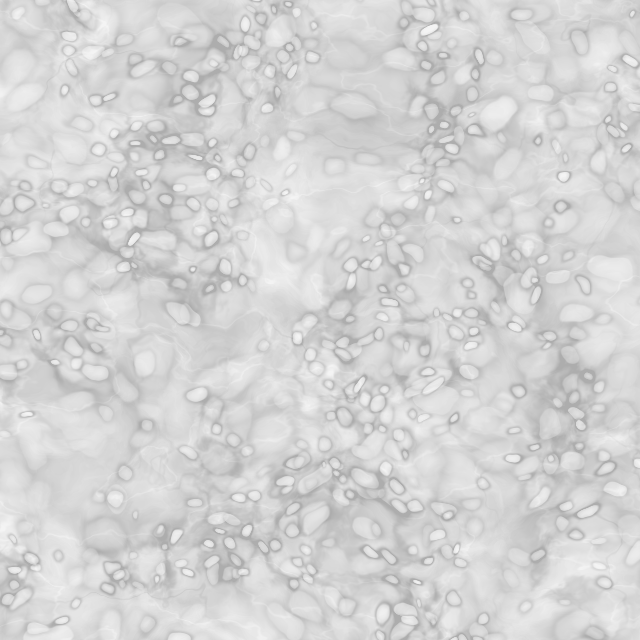
A Shadertoy shader for this texture:

```glsl
// Pale grey mineral surface: layered translucent pebbles, dark-rimmed cells and faint veins.

vec4 hash4(vec2 p) {
    vec4 q = fract(p.xyxy * vec4(0.1031, 0.1030, 0.0973, 0.1099));
    q += dot(q, q.wzxy + 33.33);
    return fract((q.xxyz + q.yzzw) * q.zywx);
}

float noise(vec2 p) {
    vec2 i = floor(p), f = fract(p);
    f = f * f * (3.0 - 2.0 * f);
    return mix(mix(hash4(i).x, hash4(i + vec2(1, 0)).x, f.x),
               mix(hash4(i + vec2(0, 1)).x, hash4(i + 1.0).x, f.x), f.y);
}

float fbm(vec2 p) {
    float sum = 0.0, gain = 0.5;
    for (int i = 0; i < 5; i++) {
        sum += gain * noise(p);
        p = mat2(1.6, 1.2, -1.2, 1.6) * p + 7.3;
        gain *= 0.5;
    }
    return sum / 0.97;
}

// Soft band that peaks where the value is zero
float ridge(float value, float width) {
    return 1.0 - smoothstep(0.0, width, abs(value));
}

// Flat painterly steps with smoothed edges
float terrace(float value, float steps) {
    float s = value * steps;
    return (floor(s) + smoothstep(0.3, 0.7, fract(s))) / steps;
}

// Paints one layer of scattered rounded pebbles over a tone
float pebbles(float tone, vec2 p, float scale, float density, float clustering,
              vec2 shades, float opacity, float rim) {
    vec2 q = p * scale;
    float pixel = scale / iResolution.y;
    for (int y = -1; y <= 1; y++)
    for (int x = -1; x <= 1; x++) {
        vec2 cell = floor(q) + vec2(x, y);
        vec4 shape = hash4(cell + scale * 3.7);
        vec4 look = hash4(cell + scale * 5.3 + 91.0);
        float crowd = 2.0 * smoothstep(0.3, 0.8, noise(cell / scale * 9.0));
        if (look.x > density * mix(1.0, crowd, clustering)) continue;

        // Rotated, slightly boxy ellipse, mostly lying sideways
        vec2 v = q - cell - 0.15 - 0.7 * shape.xy;
        float angle = (shape.z + look.w - 1.0) * 1.7;
        float c = cos(angle), s = sin(angle);
        v = mat2(c, -s, s, c) * v;
        v.y *= 1.0 + 0.9 * look.y;
        float radius = mix(0.2, 0.48, shape.w);
        vec2 w = pow(abs(v) + 1e-4, vec2(2.5));
        float d = pow(w.x + w.y, 0.4) - radius;

        // Shadowed rim, then a fill that brightens to its core
        float shadow = ridge(d, 0.36);
        tone -= rim * shadow * shadow * mix(0.4, 1.2, look.z);
        float soft = max(pixel, mix(0.015, 0.09, shape.z));
        float fill = 1.0 - smoothstep(-soft, soft, d);
        float shade = mix(shades.x, shades.y, look.w) + 0.02 * smoothstep(0.0, radius, -d);
        tone = mix(tone, shade, fill * opacity * mix(0.6, 1.0, look.y));
    }
    return tone;
}

void mainImage(out vec4 fragColor, in vec2 fragCoord) {
    vec2 uv = fragCoord / iResolution.y;

    // Warped coordinates make the outlines irregular
    vec2 flow = vec2(fbm(uv * 6.0 + 3.0), fbm(uv * 6.0 + 41.0)) - 0.5;
    vec2 fine = vec2(noise(uv * 42.0 + 17.0), noise(uv * 42.0 + 67.0)) - 0.5;
    vec2 p = uv + 0.06 * flow + 0.007 * fine;
    float cluster = smoothstep(0.4, 0.8, noise(p * 9.0));

    // Cloudy base with sideways washes
    float tone = 0.865 + 0.22 * (fbm(p * vec2(7.0, 10.0) + 12.0) - 0.5);
    tone += 0.12 * (terrace(fbm(p * vec2(13.0, 21.0) + 2.5 * flow + 5.0), 9.0) - 0.5);

    // Broad pebbles and translucent patches
    tone = pebbles(tone, p, 6.0, 0.8, 0.0, vec2(0.85, 0.92), 0.55, 0.015);
    tone = pebbles(tone, p + 0.31, 10.0, 0.75, 0.0, vec2(0.85, 0.93), 0.65, 0.04);

    // Dark crevices and hairline veins
    tone -= 0.10 * cluster * ridge(fbm(p * 17.0 + 8.0) - 0.5, 0.13);
    tone -= 0.05 * ridge(fbm(p * 7.0 + 29.0) - 0.5, 0.018) * noise(uv * 11.0);

    // Medium pebbles, then small rimmed cells in clusters
    tone = pebbles(tone, p, 15.0, 0.6, 0.0, vec2(0.85, 0.935), 0.7, 0.055);
    tone = pebbles(tone, p, 25.0, 0.28, 0.6, vec2(0.85, 0.94), 0.75, 0.085);
    tone = pebbles(tone, p, 39.0, 0.2, 1.0, vec2(0.87, 0.95), 0.9, 0.15);

    // Thin overlaid brush marks, light and dark
    float marks = terrace(fbm(p * vec2(24.0, 34.0) + 5.0 * flow + 53.0), 8.0) - 0.5;
    tone += 0.075 * marks;
    tone += 0.03 * ridge(fbm(p * vec2(9.0, 15.0) + 71.0) - 0.55, 0.03);

    fragColor = vec4(vec3(clamp(tone, 0.68, 0.955)), 1.0);
}
```
